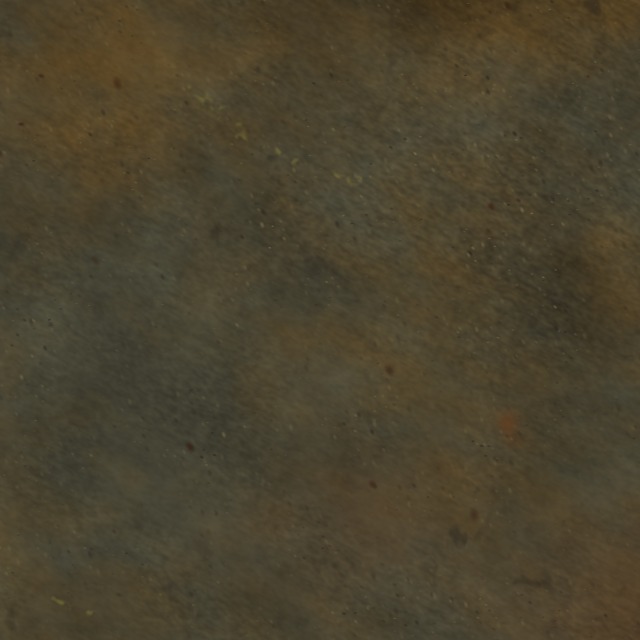
This texture is drawn by a WebGL 1 fragment shader. Its source:

```glsl
precision highp float;
// Weathered olive-brown stone with slanted fine grain, specks, stains and faint scratches.
uniform vec2 u_resolution;

const vec3 OLIVE = vec3(0.276, 0.268, 0.208);
const vec3 UMBER = vec3(0.335, 0.262, 0.140);
const vec3 RUST = vec3(0.305, 0.225, 0.140);
const vec3 SOOT = vec3(0.165, 0.145, 0.115);
const vec3 MAROON = vec3(0.190, 0.090, 0.060);
const vec3 SAND = vec3(0.480, 0.430, 0.295);
const vec3 LICHEN = vec3(0.480, 0.450, 0.220);
const vec3 ORANGE = vec3(0.430, 0.240, 0.110);

vec2 hash2(vec2 cell) {
  vec3 q = fract(cell.xyx * vec3(0.1031, 0.1030, 0.0973));
  q += dot(q, q.yzx + 33.33);
  return fract((q.xx + q.yz) * q.zy);
}

float gradientAt(vec2 cell, vec2 offset) {
  float angle = 6.2832 * hash2(cell).x;
  return dot(vec2(cos(angle), sin(angle)), offset);
}

// Gradient noise, roughly -0.7 to 0.7
float noise(vec2 p) {
  vec2 i = floor(p), f = fract(p);
  vec2 w = f * f * f * (f * (f * 6.0 - 15.0) + 10.0);
  vec2 e = vec2(1.0, 0.0);
  float low = mix(gradientAt(i, f), gradientAt(i + e, f - e), w.x);
  float high = mix(gradientAt(i + e.yx, f - e.yx), gradientAt(i + 1.0, f - 1.0), w.x);
  return mix(low, high, w.y);
}

float fbm(vec2 p) {
  float sum = 0.0, amplitude = 1.0;
  for (int i = 0; i < 4; i++) {
    sum += amplitude * noise(p);
    p = mat2(0.8, 0.6, -0.6, 0.8) * p * 2.03 + 17.3;
    amplitude *= 0.5;
  }
  return sum;
}

mat2 rotation(float angle) {
  float c = cos(angle), s = sin(angle);
  return mat2(c, s, -s, c);
}

float blob(vec2 p, vec2 center, vec2 size) {
  vec2 d = (p - center) / size;
  return exp(-dot(d, d));
}

// Soft elongated flecks, one possible per grid cell
float specks(vec2 p, float cells, float chance, float radius, float seed) {
  vec2 q = p * cells, home = floor(q);
  float cover = 0.0;
  for (int y = -1; y <= 1; y++) {
    for (int x = -1; x <= 1; x++) {
      vec2 cell = home + vec2(float(x), float(y));
      vec2 place = hash2(cell + seed), trait = hash2(cell + seed + 57.0);
      vec2 d = rotation(trait.y * 1.6 - 0.8) * (q - cell - place);
      float size = radius * mix(0.5, 1.3, trait.y * trait.y);
      float fleck = 1.0 - smoothstep(0.1, 1.0, length(d * vec2(0.6, 1.0)) / size);
      cover = max(cover, fleck * step(trait.x, chance) * mix(0.3, 1.0, place.x));
    }
  }
  return cover;
}

// Crumbled scratch from a to b
float scratch(vec2 p, vec2 a, vec2 b, float width) {
  vec2 ab = b - a;
  float t = clamp(dot(p - a, ab) / dot(ab, ab), 0.0, 1.0);
  float d = length(p - a - ab * t + 0.012 * vec2(noise(p * 45.0), noise(p * 45.0 + 7.0)));
  float gaps = smoothstep(-0.1, 0.4, noise(p * 75.0 + 5.0) + 0.6 * noise(p * 24.0));
  return (1.0 - smoothstep(0.1 * width, width, d)) * gaps;
}

void main() {
  vec2 p = gl_FragCoord.xy / min(u_resolution.x, u_resolution.y);
  vec2 warped = p + 0.06 * vec2(fbm(p * 4.0), fbm(p * 4.0 + 31.0));
  vec2 slant = rotation(0.5) * p;

  // Broad warm and cool areas
  float warmth = 0.25 + 0.50 * fbm(warped * vec2(2.2, 3.0) + 3.0) + 0.35 * fbm(slant * vec2(9.0, 16.0));
  warmth += 0.60 * blob(warped, vec2(0.15, 0.88), vec2(0.25, 0.14));
  warmth += 0.85 * blob(warped, vec2(0.85, 1.02), vec2(0.40, 0.12));
  warmth += 0.55 * blob(warped, vec2(0.97, 0.56), vec2(0.10, 0.07));
  warmth -= 0.25 * blob(warped, vec2(0.30, 0.50), vec2(0.32, 0.18));
  vec3 color = mix(OLIVE, UMBER, clamp(warmth, 0.0, 1.0));
  float rust = blob(warped, vec2(1.0, 0.04), vec2(0.20, 0.13))
    + 0.6 * blob(warped, vec2(0.56, 0.17), vec2(0.16, 0.12));
  color = mix(color, RUST, 0.75 * clamp(rust, 0.0, 1.0));

  // Cloudy light and dark mottling, then slanted grain rougher toward the upper right
  float patchy = smoothstep(-0.35, 0.35, noise(p * 7.0 + 2.0));
  float rough = 0.45 + 0.45 * blob(p, vec2(0.80, 0.72), vec2(0.45, 0.30)) + 0.4 * patchy;
  float grain = noise(slant * vec2(46.0, 95.0)) + 0.8 * noise(slant * vec2(100.0, 175.0) + 9.0);
  float shade = 1.0 + 0.20 * fbm(warped * 4.0 + 12.0) + 0.09 * fbm(slant * vec2(16.0, 27.0) + 40.0);
  shade += 0.155 * rough * grain;
  shade -= 0.24 * blob(warped, vec2(0.60, 1.03), vec2(0.24, 0.07));
  shade -= 0.10 * blob(warped, vec2(0.87, 0.52), vec2(0.12, 0.06));
  color *= shade;

  // Ragged smudges, and flecks gathered in clusters
  float smudge = smoothstep(0.32, 0.75, fbm(warped * 15.0 + 4.0)) * smoothstep(-0.15, 0.3, noise(p * 4.0 + 8.0));
  color = mix(color, SOOT, 0.50 * smudge);
  float cluster = rough * mix(0.35, 1.1, smoothstep(-0.2, 0.4, noise(p * 11.0 + 60.0)));
  color = mix(color, SOOT, 0.75 * specks(slant, 64.0, 0.22, 0.28, 3.0) * cluster);
  color = mix(color, SAND, 0.60 * specks(slant, 78.0, 0.22, 0.28, 71.0) * cluster);
  color = mix(color, MAROON, 0.60 * specks(slant, 17.0, 0.05, 0.13, 140.0));

  // Pale scratches and a small orange stain
  float marks = scratch(p, vec2(0.26, 0.90), vec2(0.38, 0.79), 0.013);
  marks = max(marks, scratch(p, vec2(0.42, 0.765), vec2(0.56, 0.715), 0.008));
  marks = max(marks, scratch(p, vec2(0.08, 0.065), vec2(0.16, 0.035), 0.009));
  color = mix(color, LICHEN, 0.60 * marks);
  color = mix(color, ORANGE, 0.55 * blob(warped, vec2(0.80, 0.325), vec2(0.018, 0.022)));

  gl_FragColor = vec4(color, 1.0);
}
```
